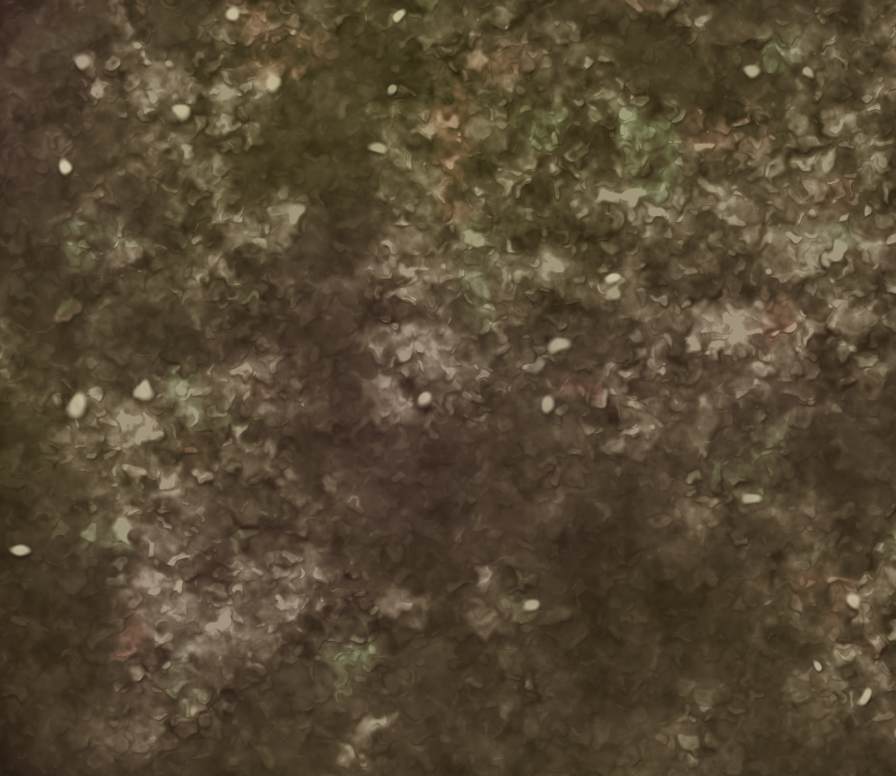
This texture is drawn by a WebGL 1 fragment shader. Its source:

```glsl
precision highp float;
// Weathered stony soil: smooth dark mud, crusts of ragged crumbs, a few slabs and pale pebbles.
// Layers of noise and scattered blobs add up to one relief value, which is turned into a
// skewed brightness and then coloured along a ramp of earth tones.

uniform vec2 u_resolution;

// Earth ramp, dark to light
const vec3 PEAT  = vec3(0.22, 0.17, 0.11);
const vec3 MUD   = vec3(0.28, 0.23, 0.16);
const vec3 LOAM  = vec3(0.34, 0.28, 0.20);
const vec3 CLAY  = vec3(0.41, 0.35, 0.26);
const vec3 SAND  = vec3(0.50, 0.44, 0.35);
const vec3 CHALK = vec3(0.63, 0.58, 0.48);
const vec3 PEBBLE = vec3(0.78, 0.74, 0.62);

// Tints added to the ramp
const vec3 OLIVE  = vec3(-0.002, 0.005, -0.009);
const vec3 LICHEN = vec3(-0.025, 0.025, -0.005);
const vec3 RUST   = vec3(0.045, -0.015, -0.01);

// Sizes are features per canvas height
const float PATCH_FREQ = 3.6;
const float CRUST_FREQ = 9.0;
const float FINE_FREQ = 32.0;
const float DUST_FREQ = 85.0;
const float CRUMB_FREQ = 30.0;
const float GRIT_FREQ = 52.0;
const float SLAB_FREQ = 7.5;
const float PEBBLE_FREQ = 15.0;
const float LEAN = 0.5;            // usual direction of long grains, radians
const vec2 SHADOW = vec2(0.06, -0.2);
const float MEDIAN = 0.335;        // middle brightness
const float SPREAD = 0.26;         // contrast
const float NOISE_DEV = 0.14;      // typical deviation of fbm

float hash(vec2 p) {
  return fract(sin(dot(p, vec2(127.1, 311.7))) * 43758.5453);
}

float noise(vec2 p) {
  vec2 i = floor(p), f = fract(p);
  f = f * f * (3.0 - 2.0 * f);
  return mix(mix(hash(i), hash(i + vec2(1.0, 0.0)), f.x),
             mix(hash(i + vec2(0.0, 1.0)), hash(i + vec2(1.0, 1.0)), f.x), f.y);
}

// Three octaves, centred on zero with unit deviation
float fbm(vec2 p) {
  float sum = 0.0, gain = 0.5;
  for (int i = 0; i < 3; i++) {
    sum += gain * noise(p);
    p = mat2(1.6, 1.2, -1.2, 1.6) * p + 13.7;
    gain *= 0.5;
  }
  return (sum / 0.875 - 0.5) / NOISE_DEV;
}

vec2 warp(vec2 p, float freq) {
  return vec2(noise(p * freq), noise(p * freq + 41.3)) - 0.5;
}

// Scattered ellipses: x = cover, y = random tone of the grain, z = cast shadow
vec3 scatter(vec2 p, float chance, float stretch, vec2 size, float seed) {
  vec2 home = floor(p);
  vec3 grain = vec3(0.0);
  for (int j = -1; j <= 1; j++) {
    for (int i = -1; i <= 1; i++) {
      vec2 cell = home + vec2(float(i), float(j));
      vec2 id = cell + seed;
      vec2 d = p - cell - 0.15 - 0.7 * vec2(hash(id), hash(id + 19.3));
      float angle = LEAN + 2.2 * (hash(id + 53.9) - 0.5);
      float c = cos(angle), s = sin(angle);
      mat2 turn = mat2(c, -s * stretch, s, c * stretch);
      float radius = mix(size.x, size.y, hash(id + 71.7));
      float present = step(hash(id + 97.1), chance);
      float cover = present * (1.0 - smoothstep(0.5, 1.15, length(turn * d) / radius));
      float shade = present * (1.0 - smoothstep(0.6, 1.3, length(turn * (d - SHADOW * radius * 2.0)) / radius));
      if (cover > grain.x) grain.xy = vec2(cover, hash(id + 31.1));
      grain.z = max(grain.z, shade);
    }
  }
  grain.z *= 1.0 - grain.x;
  return grain;
}

vec3 ramp(vec3 col, vec3 a, vec3 b, float v) {
  return mix(col, b, clamp((v - a.r) / (b.r - a.r), 0.0, 1.0));
}

vec3 earth(float v) {
  vec3 col = PEAT * min(v / PEAT.r, 1.0);
  col = ramp(col, PEAT, MUD, v);
  col = ramp(col, MUD, LOAM, v);
  col = ramp(col, LOAM, CLAY, v);
  col = ramp(col, CLAY, SAND, v);
  return ramp(col, SAND, CHALK, v);
}

void main() {
  vec2 p = gl_FragCoord.xy / u_resolution.y;
  vec2 ragged = p + 0.017 * warp(p, 48.0) + 0.012 * warp(p, 100.0);

  // Mud hollows are smooth, raised patches are crumbly
  float patches = 0.75 * fbm(p * PATCH_FREQ + 4.0) + 0.65 * fbm(ragged * CRUST_FREQ);
  float rough = mix(0.45, 1.1, smoothstep(-0.9, 0.7, patches));
  float fine = 0.75 * fbm(ragged * FINE_FREQ) + 0.4 * fbm(p * DUST_FREQ);

  vec3 crumb = scatter(ragged * CRUMB_FREQ, 0.7, 1.3, vec2(0.22, 0.5), 3.0);
  vec3 grit = scatter(ragged * GRIT_FREQ, 0.7, 1.3, vec2(0.22, 0.48), 11.0);
  vec3 slab = scatter((ragged + 0.035 * warp(p, 17.0)) * SLAB_FREQ, 0.3, 1.9, vec2(0.18, 0.4), 23.0);
  vec3 pebble = scatter((p + 0.014 * warp(p, 45.0)) * PEBBLE_FREQ, 0.08, 1.35, vec2(0.12, 0.26), 37.0);

  // Relief in units of deviation
  float relief = 0.5 * patches - 0.27 + rough * 0.75 * fine;
  relief += rough * (crumb.x * (0.3 + 1.3 * crumb.y) - 0.6 * crumb.z);
  relief += rough * (0.7 * grit.x * (0.3 + 1.3 * grit.y) - 0.4 * grit.z);
  relief += slab.x * (0.7 + 1.0 * slab.y) - 0.7 * slab.z - 0.8 * pebble.z;
  vec3 col = earth(MEDIAN * exp(SPREAD * relief));

  // Pale pebbles, then faint tints that cling to the lighter crumbs
  col = mix(col, mix(CHALK, PEBBLE, pebble.y) * (1.0 + 0.04 * fine), pebble.x);
  float cling = smoothstep(-0.8, 1.5, relief);
  col += OLIVE * fbm(p * 2.3 + 31.0);
  col += cling * LICHEN * smoothstep(0.7, 0.95, noise(ragged * 13.0 + 7.0));
  col += cling * RUST * smoothstep(0.78, 0.97, noise(ragged * 12.0 + 61.0));
  gl_FragColor = vec4(clamp(col, 0.0, 1.0), 1.0);
}
```
